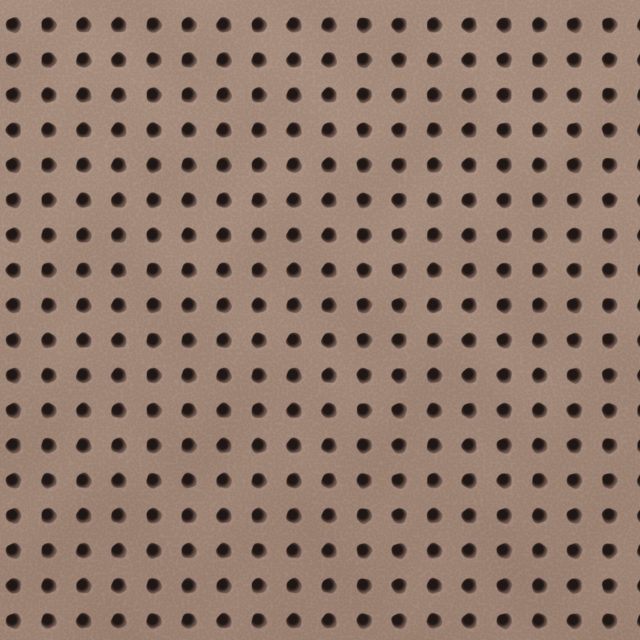
Give the GLSL for this texture, as a Shadertoy shader.

```glsl
// A matte tan panel perforated by a square grid of small round holes.
// Each hole is a slightly wobbly disc with a dark pit and a lit lower-right wall;
// the panel has fine cellular grain, faint sine mottling and a vertical fade.

const float PITCH = 0.05477;                 // hole spacing, in canvas units
const vec2  FIRST_HOLE = vec2(0.0213, 0.0298); // centre of the lower-left hole
const float HOLE_RADIUS = 0.0119;
const float EDGE_SOFTNESS = 0.0016;
const float WOBBLE = 0.045;                  // outline irregularity, in radii
const vec2  PIT_OFFSET = vec2(-0.20, 0.17);  // darkest spot, in radii
const float GRAIN_CELLS = 210.0;
const float GRAIN_STRENGTH = 0.045;
const float MOTTLE_STRENGTH = 0.005;

const vec3 PANEL_TOP = vec3(0.650, 0.550, 0.490);
const vec3 PANEL_BOTTOM = vec3(0.612, 0.508, 0.452);
const vec3 PIT_COLOR = vec3(0.125, 0.088, 0.078);
const vec3 WALL_COLOR = vec3(0.430, 0.345, 0.310);

vec2 hash2(vec2 p) {
    vec3 q = fract(p.xyx * vec3(0.1031, 0.1030, 0.0973));
    q += dot(q, q.yzx + 33.33);
    return fract((q.xx + q.yz) * q.zy);
}

// Distance to the nearest jittered feature point
float cellular(vec2 p) {
    vec2 cell = floor(p);
    float nearest = 2.0;
    for (int y = -1; y <= 1; y++) {
        for (int x = -1; x <= 1; x++) {
            vec2 neighbour = cell + vec2(x, y);
            nearest = min(nearest, distance(p, neighbour + hash2(neighbour + 7.0)));
        }
    }
    return nearest;
}

// Broad, faint unevenness
float mottle(vec2 p) {
    return sin(p.x * 19.0 + 2.0 * sin(p.y * 13.0))
         + sin(p.y * 31.0 + 2.0 * sin(p.x * 23.0 + 1.0));
}

vec3 panelColor(vec2 uv) {
    vec3 base = mix(PANEL_BOTTOM, PANEL_TOP, smoothstep(-0.1, 0.9, uv.y));
    float grain = cellular(uv * GRAIN_CELLS) - 0.48;
    return base + GRAIN_STRENGTH * grain + MOTTLE_STRENGTH * mottle(uv);
}

void mainImage(out vec4 fragColor, in vec2 fragCoord) {
    vec2 uv = fragCoord / iResolution.xy;
    float pixel = 1.0 / min(iResolution.x, iResolution.y);

    // Nearest hole; p is measured in hole radii from its centre
    vec2 grid = (uv - FIRST_HOLE) / PITCH;
    vec2 id = floor(grid + 0.5);
    vec2 p = (grid - id) * PITCH / HOLE_RADIUS;
    vec2 seed = hash2(id + 20.0);
    vec2 columnSeed = hash2(vec2(id.x + 50.0, 3.0));

    // Irregular outline, sharing part of its shape down each column
    float angle = atan(p.y, p.x);
    float outline = 1.0 + WOBBLE * (sin(3.0 * angle + 6.283 * columnSeed.x)
                  + 0.6 * sin(5.0 * angle + 6.283 * seed.x));
    float edge = length(p) - outline;
    float softness = max(EDGE_SOFTNESS, 0.75 * pixel) / HOLE_RADIUS;
    float hole = 1.0 - smoothstep(-softness, softness, edge);

    // Pit shading, with the lit wall opposite the offset
    vec2 pitCentre = PIT_OFFSET + 0.10 * (seed - 0.5);
    float wall = smoothstep(0.50, 1.22, distance(p, pitCentre));
    vec3 holeColor = mix(PIT_COLOR, WALL_COLOR, wall);

    // Faint highlight on the lower-right lip
    float lip = exp(-18.0 * (edge - 0.2) * (edge - 0.2))
              * max(dot(normalize(p + 1e-4), vec2(0.707, -0.707)), 0.0);
    vec3 panel = panelColor(uv) + 0.018 * lip;

    fragColor = vec4(mix(panel, holeColor, hole), 1.0);
}
```
